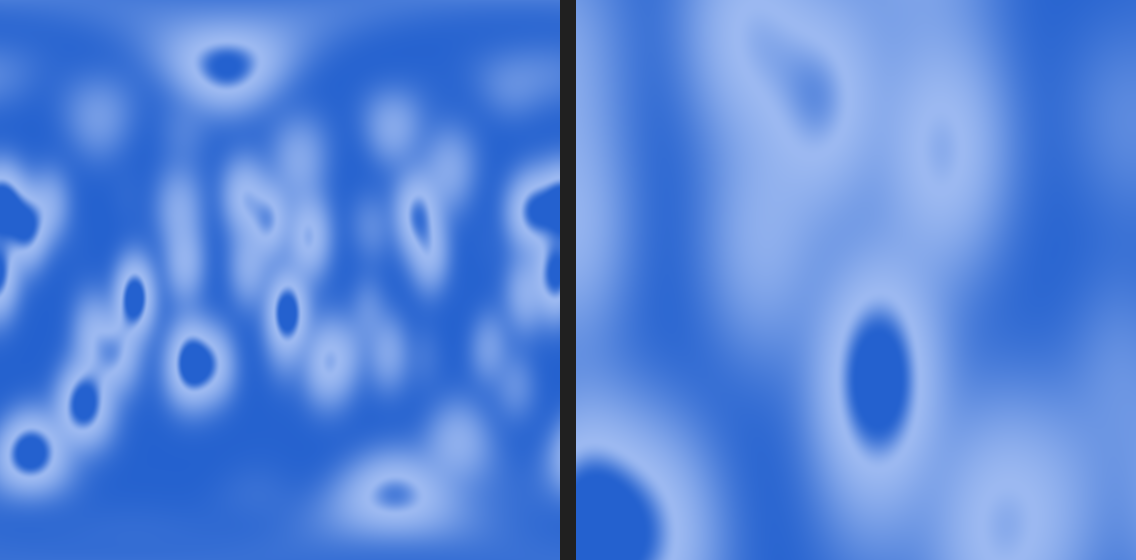
Left, the full canvas; right, a detail of the centre.
A three.js fragment shader for this texture:

```glsl
// Soft blue blobs and dark-cored rings: scattered 3D glows cut by a sphere, unrolled to a square.
varying vec2 vUv;

const float PI = 3.14159265;

// Random values from 0 to 1 for each cell
vec3 hashPosition(vec3 cell) {
  vec3 mixed = vec3(dot(cell, vec3(127.1, 311.7, 74.7)),
                    dot(cell, vec3(269.5, 183.3, 246.1)),
                    dot(cell, vec3(113.5, 271.9, 124.6)));
  return fract(sin(mixed) * 43758.5453);
}

float hashStrength(vec3 cell) {
  return fract(sin(dot(cell, vec3(41.3, 289.1, 157.9))) * 43758.5453);
}

// Sum of round glows, one at a random spot in each cell
float glowField(vec3 p) {
  vec3 home = floor(p);
  float total = 0.0;
  for (int x = -1; x <= 1; x++) {
    for (int y = -1; y <= 1; y++) {
      for (int z = -1; z <= 1; z++) {
        vec3 cell = home + vec3(float(x), float(y), float(z));
        vec3 offset = p - cell - hashPosition(cell);
        float strength = mix(0.4, 1.6, hashStrength(cell));
        total += strength * exp(-8.0 * dot(offset, offset));
      }
    }
  }
  return total;
}

// Longitude runs across the canvas, latitude runs up
vec3 spherePoint(vec2 uv) {
  float longitude = 2.0 * PI * uv.x;
  float latitude = PI * (uv.y - 0.5);
  return vec3(cos(latitude) * cos(longitude), sin(latitude), cos(latitude) * sin(longitude));
}

void main() {
  float field = glowField(spherePoint(vUv) * 1.8 + vec3(7.3, 4.6, 2.4));

  // Brightness rises with the field, then the strongest centres sink into dark cores
  float glow = 1.0 - exp(-2.5 * field);
  float core = smoothstep(0.72, 1.15, field);
  float light = glow * (1.0 - core);

  vec3 deepBlue = vec3(0.14, 0.38, 0.81);
  vec3 paleBlue = vec3(0.70, 0.79, 0.97);
  gl_FragColor = vec4(mix(deepBlue, paleBlue, light), 1.0);
}
```
